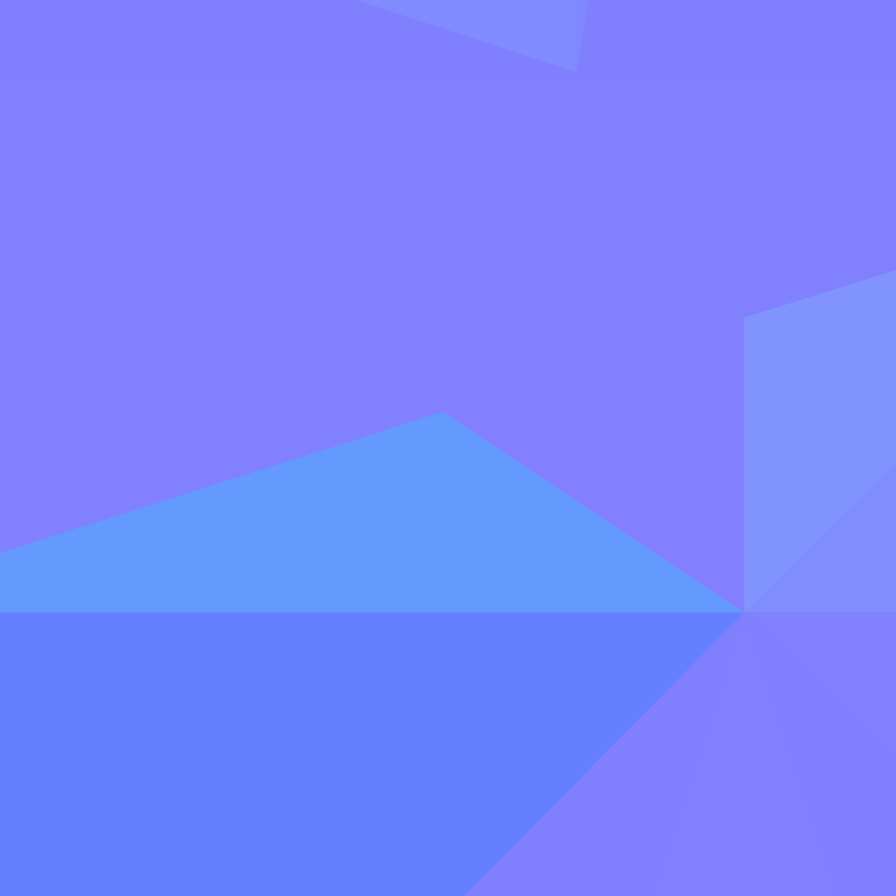
Write a three.js fragment shader that draws this texture map.

```glsl
// Draws a faceted normal map: flat tilted planes meeting at a hub below a sloping ridge.
#define EDGE 0.0008
#define HUB vec2(0.8307, 0.3164)
#define APEX vec2(0.4948, 0.5404)
#define RIDGE_LEFT vec2(0.0, 0.3828)
#define RIDGE_RIGHT vec2(1.0, 0.6985)
#define NOTCH vec2(0.6432, 0.9193)
#define FLAT_COLOR vec3(0.502, 0.502, 1.0)
#define SLOPE_COLOR vec3(0.392, 0.600, 0.992)
#define FLOOR_COLOR vec3(0.392, 0.502, 0.996)
#define PANEL_COLOR vec3(0.506, 0.580, 0.996)

varying vec2 vUv;

// Smooth half-plane: 1 on the left of the direction a to b.
float leftOf(vec2 p, vec2 a, vec2 b) {
  vec2 d = normalize(b - a);
  vec2 q = p - a;
  return smoothstep(-EDGE, EDGE, d.x * q.y - d.y * q.x);
}

// Smooth step up across a straight axis.
float past(float value, float limit) {
  return smoothstep(-EDGE, EDGE, value - limit);
}

void main() {
  vec2 p = vUv;
  float aboveFloor = past(p.y, HUB.y);
  float rightOfHub = past(p.x, HUB.x);
  float belowRidge = mix(leftOf(p, APEX, RIDGE_LEFT),
                         leftOf(p, RIDGE_RIGHT, APEX), past(p.x, APEX.x));

  // Nearly flat upper plane, with a faint change under the ridge
  vec3 color = FLAT_COLOR;
  float lowerField = 1.0 - past(p.y, NOTCH.y - 0.004);
  color.r += 0.004 * lowerField * aboveFloor;
  color.r += 0.004 * belowRidge * aboveFloor;

  // Faint vertical seam from the notch down to the ridge
  float seam = 1.0 - smoothstep(0.0, 2.0 * EDGE, abs(p.x - NOTCH.x + 0.001));
  color.r += 0.008 * seam * lowerField * (1.0 - belowRidge);

  // Shallow fan of facets under the hub
  float fan = leftOf(p, vec2(0.729, 0.0), HUB);
  fan -= leftOf(p, vec2(0.9375, 0.0), HUB);
  color.rg += 0.004 * abs(fan) * (1.0 - aboveFloor);
  float fanRight = leftOf(p, HUB, vec2(1.0, 0.1536));
  color.r += 0.004 * fanRight * (1.0 - aboveFloor);

  // Light wedge at the top, with a softer strip along its right side
  float wedge = leftOf(p, vec2(0.3984, 1.0), NOTCH)
              * leftOf(p, NOTCH, vec2(0.6562, 1.0));
  float strip = past(p.x, NOTCH.x - 0.002);
  color = mix(color, vec3(0.502, mix(0.545, 0.533, strip), 1.0), wedge);

  // Right panel, split along its diagonal
  float panel = rightOfHub * aboveFloor * belowRidge;
  float upperPanel = leftOf(p, HUB, vec2(1.0, 0.4831));
  vec3 panelColor = mix(vec3(0.506, 0.549, 1.0), PANEL_COLOR, upperPanel);
  color = mix(color, panelColor, panel);

  // Bright slope between the ridge and the floor line
  float slope = belowRidge * aboveFloor * leftOf(p, HUB, APEX);
  slope = belowRidge * aboveFloor * (1.0 - leftOf(p, APEX, HUB));
  color = mix(color, SLOPE_COLOR, slope);

  // Deep blue floor, cut by the diagonal through the hub
  float floorMask = (1.0 - aboveFloor) * leftOf(p, vec2(0.518, 0.0), HUB);
  color = mix(color, FLOOR_COLOR, floorMask);

  gl_FragColor = vec4(color, 1.0);
}
```
